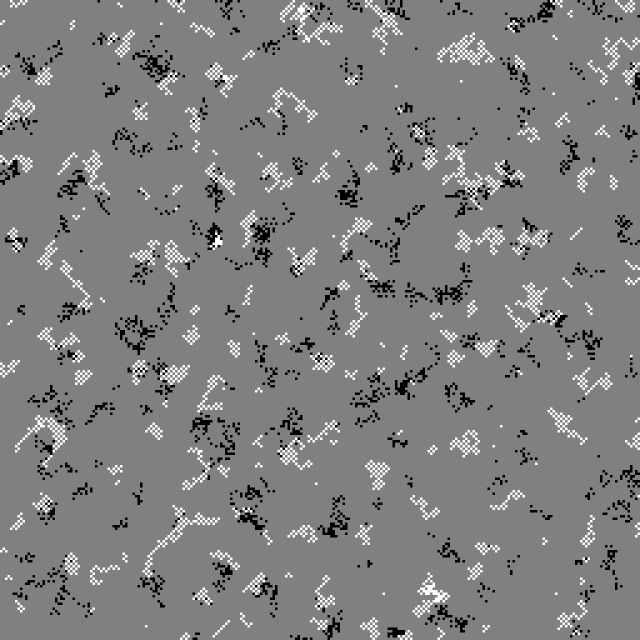
A WebGL 2 fragment shader for this texture:

```glsl
#version 300 es
precision highp float;
precision highp int;

uniform vec2 u_resolution;
out vec4 fragColor;

const float GRID = 256.0;   // grains along the canvas height
const int TILE = 16;        // grains along the side of a seeding tile
const vec3 GROUND = vec3(0.5);
const vec3 DARK = vec3(0.0);
const vec3 LIGHT = vec3(1.0);

uint scramble(uint x) {
    x ^= x >> 16;
    x *= 0x7feb352du;
    x ^= x >> 15;
    x *= 0x846ca68bu;
    return x ^ (x >> 16);
}

uint tileSeed(ivec2 tile, uint salt) {
    uvec2 t = uvec2(tile + 1024);
    return scramble(t.x + scramble(t.y + scramble(salt)));
}

// Two integers in [0, count) taken from the two halves of a hash
ivec2 pick(uint h, uint count) {
    return ivec2(((h & 0xffffu) * count) >> 16, ((h >> 16) * count) >> 16);
}

// True if the random walk seeded in this tile visits the grain.
// Each step is one of choices^2 offsets, spaced by stride and centred on zero.
bool walkHits(ivec2 grain, ivec2 tile, uint salt, float longest, int choices, int stride) {
    uint h = tileSeed(tile, salt);
    ivec2 pos = tile * TILE + pick(h, uint(TILE));
    h = scramble(h + 1u);
    float r = float(h >> 8) / 16777216.0;
    int steps = int(longest * r * r * r);
    int centre = (choices - 1) * stride / 2;
    for (int i = 0; i < steps; i++) {
        if (pos == grain) return true;
        h = scramble(h + 0x9e3779b9u);
        pos += pick(h, uint(choices)) * stride - centre;
    }
    return false;
}

// Checks the walks from the surrounding tiles
bool inCluster(ivec2 grain, uint salt, float longest, int choices, int stride) {
    ivec2 home = ivec2(floor(vec2(grain) / float(TILE)));
    for (int y = -1; y <= 1; y++) {
        for (int x = -1; x <= 1; x++) {
            if (walkHits(grain, home + ivec2(x, y), salt, longest, choices, stride)) return true;
        }
    }
    return false;
}

vec3 grainColor(ivec2 grain) {
    // Light grains step only diagonally, dark ones scatter more loosely
    if (inCluster(grain, 11u, 72.0, 2, 2)) return LIGHT;
    if (inCluster(grain, 47u, 54.0, 5, 1)) return DARK;
    return GROUND;
}

void main() {
    // Box filter: weigh each grain by its overlap with the pixel
    float footprint = GRID / u_resolution.y;
    vec2 low = (gl_FragCoord.xy - 0.5) * footprint;
    vec2 high = low + footprint;
    vec3 sum = vec3(0.0);
    float total = 0.0;
    for (float y = floor(low.y); y < high.y; y += 1.0) {
        for (float x = floor(low.x); x < high.x; x += 1.0) {
            vec2 corner = vec2(x, y);
            vec2 overlap = max(min(corner + 1.0, high) - max(corner, low), 0.0);
            float weight = overlap.x * overlap.y / (footprint * footprint);
            if (weight < 0.002) continue;
            sum += weight * grainColor(ivec2(corner));
            total += weight;
        }
    }
    fragColor = vec4(sum / max(total, 0.001), 1.0);
}
```
